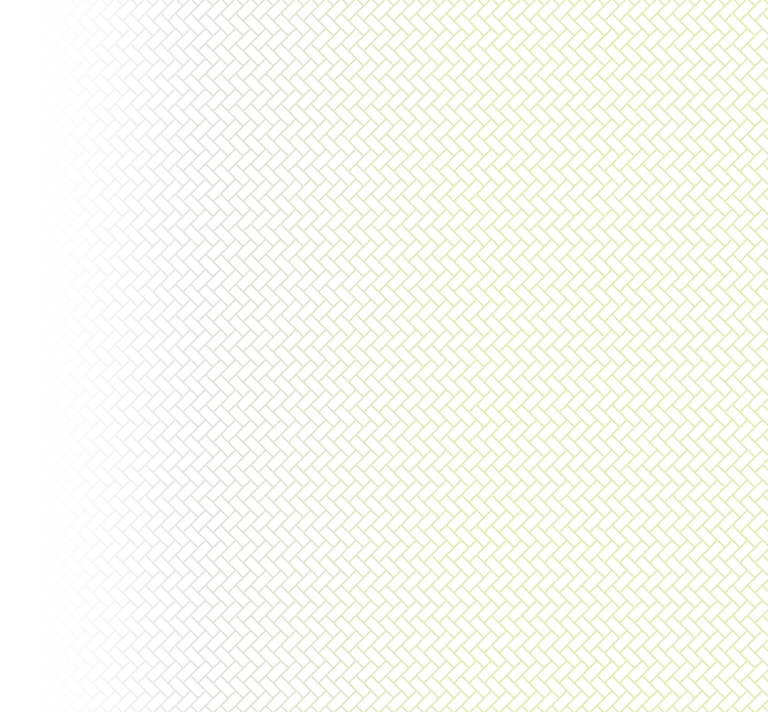
Reproduce this pattern procedurally as a WebGL 2 fragment shader.

```glsl
#version 300 es
precision highp float;

uniform vec2 u_resolution;
out vec4 fragColor;

// Distance to the nearest joint of a 2:1 herringbone, in brick widths.
float herringboneJoint(vec2 p) {
    vec2 cell = floor(p);
    vec2 low = fract(p);
    vec2 high = 1.0 - low;
    float kind = mod(cell.x - cell.y, 4.0);

    // Each cell is half a brick, so one of its four sides stays open.
    if (kind < 0.5) high.x = 1.0;
    else if (kind < 1.5) low.x = 1.0;
    else if (kind < 2.5) low.y = 1.0;
    else high.y = 1.0;

    vec2 nearest = min(low, high);
    return min(nearest.x, nearest.y);
}

// Joint colour runs from neutral grey to lime.
vec3 jointColor(float x) {
    vec3 grey = vec3(0.88, 0.88, 0.87);
    vec3 lime = vec3(0.885, 0.93, 0.69);
    return mix(grey, lime, smoothstep(0.2, 0.66, x));
}

void main() {
    vec2 pos = gl_FragCoord.xy / u_resolution.y;
    float across = gl_FragCoord.x / u_resolution.x;

    // Turn the brick grid by 45 degrees, with y pointing down.
    float halfDiagonal = 0.01057;
    vec2 q = (pos - vec2(0.4209, 0.6272)) * vec2(1.0, -1.0) / halfDiagonal;
    q += vec2(1.5, 0.5);
    vec2 brickPos = 0.5 * vec2(q.x + q.y, q.x - q.y);

    // Pale joints with a soft edge.
    float dist = herringboneJoint(brickPos) * halfDiagonal * sqrt(2.0);
    float soft = max(0.55 / u_resolution.y, 0.0008);
    float line = 1.0 - smoothstep(-soft, soft, dist - 0.00118);

    // The pattern fades into white at the left.
    float fade = smoothstep(0.03, 0.31, across);
    fragColor = vec4(mix(vec3(1.0), jointColor(across), line * fade), 1.0);
}
```
